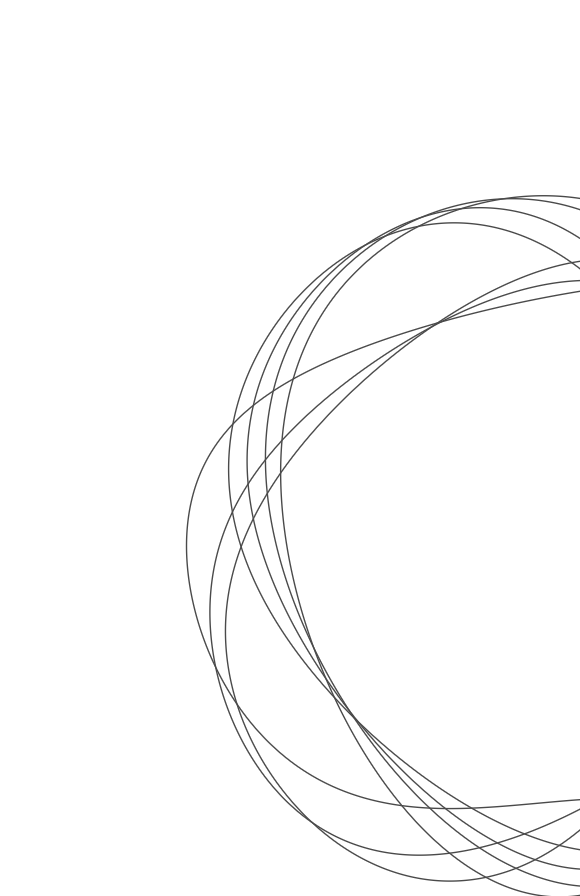
This background is drawn by a WebGL 1 fragment shader. Its source:

```glsl
precision highp float;
// Seven thin grey loops, interwoven into a ring that runs off the right edge.
// Each loop is a curved midline plus and minus a half height, both polynomials
// in the distance from the loop's leftmost point; strokes use F / |grad F|.

uniform vec2 u_resolution;

const vec2 CANVAS = vec2(496.0, 768.0);

// Stroke coverage of one loop.
// tip: leftmost point; mid: midline coefficients of u, u^2, u^3;
// spread: the same coefficients for the squared half height.
float loopStroke(vec2 p, vec2 tip, vec3 mid, vec3 spread) {
  float u = p.x - tip.x;
  vec3 powers = u * vec3(1.0, u, u * u);
  vec3 slopes = vec3(1.0, 2.0 * u, 3.0 * u * u);
  float rise = p.y - tip.y - dot(mid, powers);
  float field = rise * rise - dot(spread, powers);
  vec2 gradient = vec2(-2.0 * rise * dot(mid, slopes) - dot(spread, slopes), 2.0 * rise);
  float dist = abs(field) / max(length(gradient), 0.001);
  float pixel = CANVAS.y / u_resolution.y;
  return clamp((0.6 - dist) / pixel + 0.5, 0.0, 1.0);
}

void main() {
  // Canvas units, with y measured down from the top
  vec2 p = gl_FragCoord.xy / u_resolution * CANVAS;
  p.y = CANVAS.y - p.y;

  // Four upright loops, leaning further to the right one by one
  float paper = 1.0;
  paper *= 1.0 - loopStroke(p, vec2(195.5, 402.0), vec3(0.05, 0.00069, 0.0), vec3(410.0, -0.167, -0.0017));
  paper *= 1.0 - loopStroke(p, vec2(211.3, 395.0), vec3(0.2, 0.00028, 0.0), vec3(440.0, 0.17, -0.00286));
  paper *= 1.0 - loopStroke(p, vec2(227.0, 393.0), vec3(0.36, -0.00028, 0.0), vec3(545.0, -0.3, -0.0021));
  paper *= 1.0 - loopStroke(p, vec2(240.0, 405.0), vec3(0.5, -0.00098, 0.0), vec3(690.0, -0.95, -0.0015));

  // Three lower loops, slanting up to the right
  paper *= 1.0 - loopStroke(p, vec2(159.5, 468.0), vec3(0.402, -0.00205, 2.53e-6), vec3(390.0, -1.12, 0.00113));
  paper *= 1.0 - loopStroke(p, vec2(179.5, 525.0), vec3(0.206, -0.00216, 2.94e-6), vec3(430.0, -0.84, -0.00002));
  paper *= 1.0 - loopStroke(p, vec2(192.8, 541.0), vec3(0.032, -0.001, 3.2e-7), vec3(395.0, -0.12, -0.00177));

  // Dark grey ink on white
  gl_FragColor = vec4(mix(vec3(0.29), vec3(1.0), paper), 1.0);
}
```
